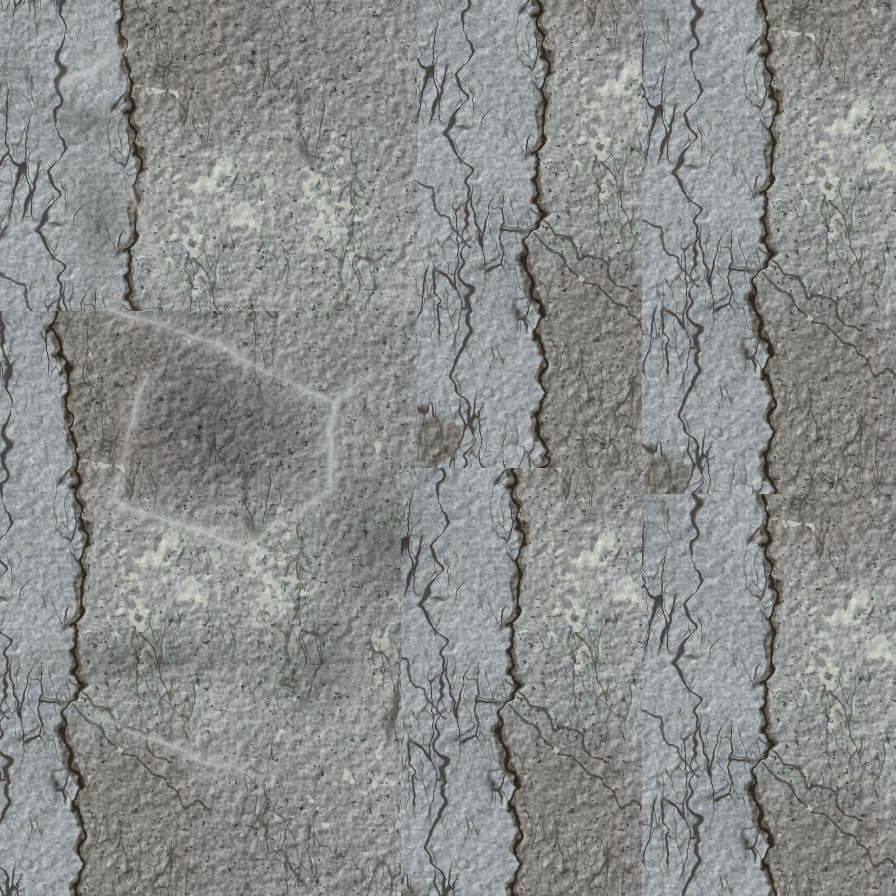
A WebGL 1 fragment shader for this texture:

```glsl
precision highp float;
// Weathered grey rock: one cracked patch repeated in six uneven panels with hard seams.
// Each panel shifts the same patch (main fissure, crack net, lichen, pits, grain);
// pale veins and soft shadows then lie over the wide left panels.
uniform vec2 u_resolution;

float hash(vec2 p) {
  return fract(sin(dot(p, vec2(127.1, 311.7))) * 43758.5453);
}

float noise(vec2 p) {
  vec2 i = floor(p), f = fract(p);
  f = f * f * (3.0 - 2.0 * f);
  return mix(mix(hash(i), hash(i + vec2(1, 0)), f.x),
             mix(hash(i + vec2(0, 1)), hash(i + vec2(1, 1)), f.x), f.y);
}

float fbm(vec2 p) {
  float sum = 0.0, amp = 0.5;
  for (int i = 0; i < 4; i++) {
    sum += amp * noise(p);
    p = mat2(1.62, 1.22, -1.22, 1.62) * p + 17.3;
    amp *= 0.5;
  }
  return sum / 0.9375;
}

// Gap between the two nearest cell centres: zero along cell borders
float cellBorder(vec2 p) {
  vec2 cell = floor(p), f = fract(p);
  float near = 9.0, next = 9.0;
  for (int y = -1; y <= 1; y++)
    for (int x = -1; x <= 1; x++) {
      vec2 o = vec2(x, y), id = cell + o;
      float d = length(o + vec2(hash(id), hash(id + 57.0)) - f);
      next = min(next, max(near, d));
      near = min(near, d);
    }
  return next - near;
}

float segment(vec2 p, vec2 a, vec2 b) {
  vec2 ab = b - a;
  return length(p - a - ab * clamp(dot(p - a, ab) / dot(ab, ab), 0.0, 1.0));
}

float spot(vec2 p, vec2 centre, vec2 size) {
  vec2 d = (p - centre) / size;
  return exp(-dot(d, d));
}

vec3 rock(vec2 q) {
  vec2 warp = vec2(fbm(q * 40.0), fbm(q * 40.0 + 40.0)) - 0.5;
  float bend = 0.011 - 0.023 * exp(-pow((q.y - 0.03) / 0.035, 2.0))
             - 0.14 * max(-0.25 - q.y, 0.0);
  float side = q.x - bend - 0.022 * (fbm(vec2(q.y * 45.0, 3.0)) - 0.5)
             - 0.006 * (noise(q * 130.0) - 0.5);
  float right = smoothstep(-0.004, 0.004, side);

  // Cool left face, slightly browner right face with dark top and bottom
  float brown = smoothstep(-0.16, -0.28, q.y) + smoothstep(0.0, 0.07, q.y);
  brown *= exp(-max(side - 0.08, 0.0) * 5.0);
  vec3 face = mix(vec3(0.585, 0.595, 0.59), vec3(0.515, 0.51, 0.49), brown);
  vec3 col = mix(vec3(0.605, 0.63, 0.64), face, right);
  col += 0.12 * (fbm(q * 13.0 + 8.0) - 0.5);

  // Embossed grain and small pits
  float relief = fbm(q * 130.0) - fbm(q * 130.0 + vec2(0.35, 0.3));
  col += relief * mix(0.34, 0.46, right) + 0.13 * (noise(q * 420.0) - 0.5);
  float pit = smoothstep(0.7, 0.8, fbm(q * 210.0 + 9.0));
  col *= 1.0 - pit * mix(0.2, 0.45, right);

  // Upright crack net, dense on the left face and broken on the right
  vec2 w = q + warp * vec2(0.016, 0.03);
  float net = cellBorder(w * vec2(40.0, 11.0) + 5.0);
  float fine = cellBorder(w * vec2(62.0, 24.0) + 23.0);
  float patches = fbm(q * vec2(24.0, 13.0) + 31.0);
  float open = smoothstep(0.0, 0.17, patches - mix(0.38, 0.5, right));
  float cracks = (1.0 - smoothstep(0.01, 0.09, net)) * open * mix(0.9, 0.6, right);
  cracks = max(cracks, (1.0 - smoothstep(0.01, 0.085, fine)) * open * 0.5);
  float inner = abs(w.x + 0.075 + 0.06 * (fbm(vec2(q.y * 19.0, 8.0)) - 0.5));
  float thick = 0.005 * noise(vec2(q.y * 48.0, 14.0));
  cracks = max(cracks, 0.85 * (1.0 - smoothstep(thick * 0.3, thick + 0.0008, inner)));

  // Slanting branches that meet at the fissure
  float slant = min(segment(w, vec2(0.0), vec2(0.15, 0.12)),
                    segment(w, vec2(0.0, -0.025), vec2(0.11, 0.06)));
  slant = min(slant, segment(w, vec2(-0.14, -0.07), vec2(-0.07, 0.01)));
  cracks = max(cracks, 0.7 * (1.0 - smoothstep(0.0005, 0.0026, slant)));
  col = mix(col, vec3(0.23, 0.215, 0.19), cracks);

  // Lichen in a loose band of small clusters, with sparse flecks elsewhere
  float band = spot(q, vec2(0.13, -0.13), vec2(0.15, 0.06)) * right;
  band += 0.55 * spot(q, vec2(0.32, 0.06), vec2(0.08, 0.1));
  float bloom = 0.6 * fbm(q * 38.0 + 70.0) + 0.4 * fbm(q * 105.0 + 12.0) + 0.17 * band;
  float lichen = smoothstep(0.705, 0.75, bloom) * right;
  col = mix(col, vec3(0.76, 0.77, 0.735) + relief * 0.25, lichen * 0.9);

  // Main fissure with a brown broken ledge
  float stain = smoothstep(0.35, 0.6, spot(q + warp * 0.05, vec2(-0.108, 0.232), vec2(0.035)));
  col = mix(col, vec3(0.43, 0.415, 0.38) + relief * 0.6, stain * 0.75);
  float width = 0.001 + 0.0055 * noise(vec2(q.y * 75.0, 2.0));
  float ledge = 1.0 - smoothstep(width, width + 0.003, abs(side + 0.001));
  col = mix(col, vec3(0.36, 0.335, 0.29) + relief * 0.6, ledge * 0.8);
  float shift = 0.006 * (noise(vec2(q.y * 60.0, 21.0)) - 0.5);
  float gap = 1.0 - smoothstep(width * 0.2, width * 0.2 + 0.002, abs(side - shift));
  return mix(col, vec3(0.14, 0.12, 0.095), gap * 0.85);
}

void main() {
  vec2 p = gl_FragCoord.xy / u_resolution;
  p.y = 1.0 - p.y;

  // Panel layout: where the branching point of the patch falls
  float seam = p.y < 0.522 ? 0.465 : 0.447;
  vec2 anchor = p.y < 0.347 ? vec2(0.14, 0.37) : vec2(0.08, 0.788);
  if (p.x > 0.717) anchor = vec2(0.85, p.y < 0.551 ? 0.306 : 0.853);
  else if (p.x > seam) anchor = p.y < 0.522 ? vec2(0.595, 0.262) : vec2(0.567, 0.788);
  vec3 col = rock(p - anchor);

  // Soft shadows
  float shade = spot(p, vec2(0.24, 0.48), vec2(0.1, 0.08)) + spot(p, vec2(0.42, 0.61), vec2(0.05, 0.07));
  shade += spot(p, vec2(0.17, 0.735), vec2(0.11, 0.022)) + spot(p, vec2(0.36, 0.74), vec2(0.05));
  shade += spot(p, vec2(0.1, 0.135), vec2(0.04, 0.018)) + spot(p, vec2(0.11, 0.25), vec2(0.025, 0.06));
  col *= 1.0 - 0.2 * min(shade, 1.2);

  // Pale wandering veins
  vec2 v = p + 0.04 * (vec2(fbm(p * 9.0), fbm(p * 9.0 + 20.0)) - 0.5);
  float vein = min(segment(v, vec2(0.13, 0.345), vec2(0.26, 0.39)), segment(v, vec2(0.26, 0.39), vec2(0.36, 0.45)));
  vein = min(vein, min(segment(v, vec2(0.36, 0.45), vec2(0.365, 0.54)), segment(v, vec2(0.365, 0.54), vec2(0.28, 0.61))));
  vein = min(vein, min(segment(v, vec2(0.28, 0.61), vec2(0.12, 0.56)), segment(v, vec2(0.12, 0.56), vec2(0.17, 0.42))));
  vein = min(vein, min(segment(v, vec2(0.145, 0.2), vec2(0.2, 0.34)), segment(v, vec2(0.1, 0.8), vec2(0.3, 0.86))));
  vein = min(vein, min(segment(v, vec2(0.07, 0.1), vec2(0.14, 0.06)), segment(v, vec2(0.36, 0.45), vec2(0.41, 0.42))));
  float glow = 0.6 * exp(-vein * 300.0) + 0.2 * exp(-vein * 80.0);
  col = mix(col, vec3(0.76, 0.77, 0.76), glow * (0.6 + 0.6 * noise(p * 22.0)));

  gl_FragColor = vec4(col, 1.0);
}
```
